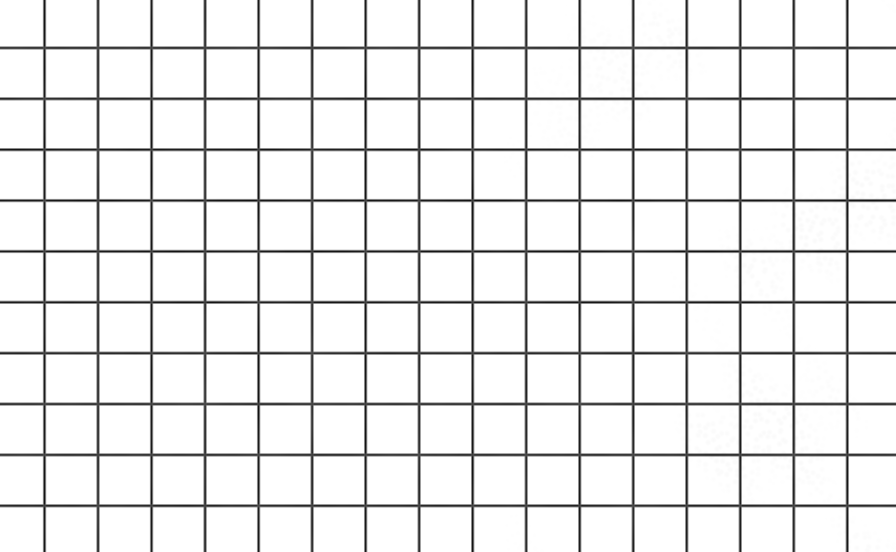
Give the GLSL for this pattern, as a WebGL 1 fragment shader.

```glsl
precision highp float;
// Thin black square-ruled grid on white paper, with paler crossings and faint scuffs.

uniform vec2 u_resolution;

// Grid layout, as fractions of the canvas width and height
const vec2 CELL = vec2(0.05973, 0.09216);
const vec2 FIRST_LINE = vec2(0.0497, 0.0837);

// Lengths, as fractions of the canvas height
const float LINE_WIDTH = 0.0042;
const float EDGE_SOFTNESS = 0.0036;
const float CROSSING_RADIUS = 0.0045;

const vec3 PAPER = vec3(1.0);
const vec3 INK = vec3(0.09);
const float CROSSING_FADE = 0.16;
const float INK_VARIATION = 0.03;

const float SCUFF_SCALE = 70.0;
const float SCUFF_STRENGTH = 0.018;

vec2 hash2(vec2 p) {
  return fract(sin(vec2(dot(p, vec2(127.1, 311.7)), dot(p, vec2(269.5, 183.3)))) * 43758.5);
}

// Distance to the nearest scattered point
float cellular(vec2 p) {
  vec2 cell = floor(p);
  float nearest = 2.0;
  for (int y = -1; y <= 1; y++) {
    for (int x = -1; x <= 1; x++) {
      vec2 neighbour = cell + vec2(float(x), float(y));
      nearest = min(nearest, distance(p, neighbour + hash2(neighbour)));
    }
  }
  return nearest;
}

// Slow variation in the range -1 to 1
float layeredSines(vec2 p) {
  return 0.5 * sin(p.x * 9.0 + 2.0 * sin(p.y * 5.0))
       + 0.3 * sin(p.y * 17.0 - p.x * 6.0)
       + 0.2 * sin(p.x * 41.0 + p.y * 29.0);
}

// Signed offset from the nearest vertical (x) and horizontal (y) line
vec2 lineOffset(vec2 uv, vec2 canvas) {
  return (fract((uv - FIRST_LINE) / CELL + 0.5) - 0.5) * CELL * canvas;
}

// Share of a sample footprint covered by each line
vec2 lineCoverage(vec2 offset, float footprint) {
  vec2 halfWidth = vec2(0.5 * LINE_WIDTH);
  vec2 upper = clamp(offset + 0.5 * footprint, -halfWidth, halfWidth);
  vec2 lower = clamp(offset - 0.5 * footprint, -halfWidth, halfWidth);
  return (upper - lower) / footprint;
}

void main() {
  vec2 uv = gl_FragCoord.xy / u_resolution;
  vec2 canvas = vec2(u_resolution.x / u_resolution.y, 1.0);
  vec2 p = uv * canvas;
  float footprint = max(1.0 / u_resolution.y, EDGE_SOFTNESS);

  // Paper with small scuffs gathered toward the right
  float patches = smoothstep(0.1, 0.8, layeredSines(p)) * smoothstep(0.5, 0.8, uv.x);
  float flecks = 1.0 - smoothstep(0.1, 0.5, cellular(p * SCUFF_SCALE));
  vec3 paper = PAPER - SCUFF_STRENGTH * patches * flecks;

  // Ink, slightly uneven and faded where lines cross
  vec2 offset = lineOffset(uv, canvas);
  vec2 coverage = lineCoverage(offset, footprint);
  float lineInk = 1.0 - (1.0 - coverage.x) * (1.0 - coverage.y);
  float crossing = 1.0 - smoothstep(0.3, 1.0, max(abs(offset.x), abs(offset.y)) / CROSSING_RADIUS);
  vec3 ink = INK + CROSSING_FADE * crossing + INK_VARIATION * layeredSines(p * 3.0);

  gl_FragColor = vec4(mix(paper, ink, lineInk), 1.0);
}
```
